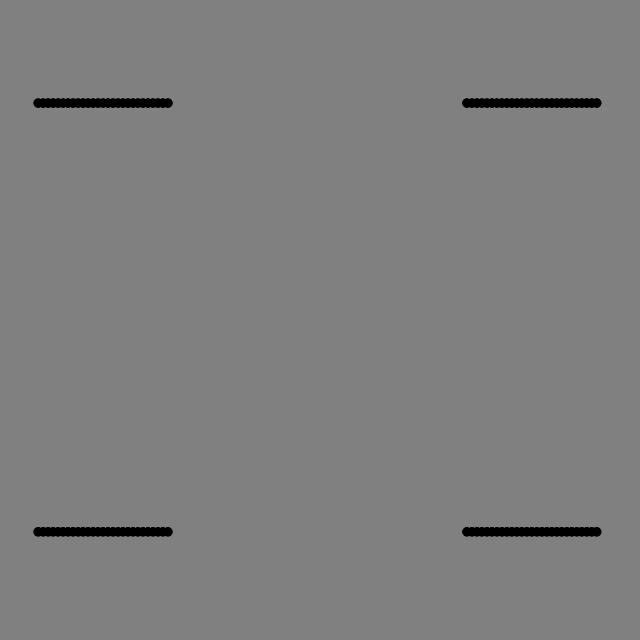
Write a Shadertoy shader that draws this background.

```glsl
const vec3 BACKGROUND_COLOR = vec3(0.502);
const vec3 BAR_COLOR = vec3(0.0);
const vec2 FIRST_BAR_CENTER = vec2(0.161, 0.1690);
const float BAR_SPACING = 0.67;
const float BEAD_SPACING = 0.0078;
const float BEAD_RADIUS = 0.0075;
const float BEADS_PER_SIDE = 13.0;

// Offset from the nearest bar center on a square grid
vec2 repeatBars(vec2 p) {
    vec2 offset = p - FIRST_BAR_CENTER;
    return offset - BAR_SPACING * floor(offset / BAR_SPACING + 0.5);
}

// Distance to a horizontal row of overlapping round beads
float beadedBar(vec2 p) {
    float bead = clamp(floor(p.x / BEAD_SPACING + 0.5), -BEADS_PER_SIDE, BEADS_PER_SIDE);
    return length(p - vec2(bead * BEAD_SPACING, 0.0)) - BEAD_RADIUS;
}

void mainImage(out vec4 fragColor, in vec2 fragCoord) {
    vec2 uv = fragCoord / iResolution.xy;
    float pixel = 1.0 / min(iResolution.x, iResolution.y);

    // Antialiased bars over the flat background
    float distanceToBar = beadedBar(repeatBars(uv));
    float coverage = 1.0 - smoothstep(-0.5 * pixel, 0.5 * pixel, distanceToBar);
    fragColor = vec4(mix(BACKGROUND_COLOR, BAR_COLOR, coverage), 1.0);
}
```
